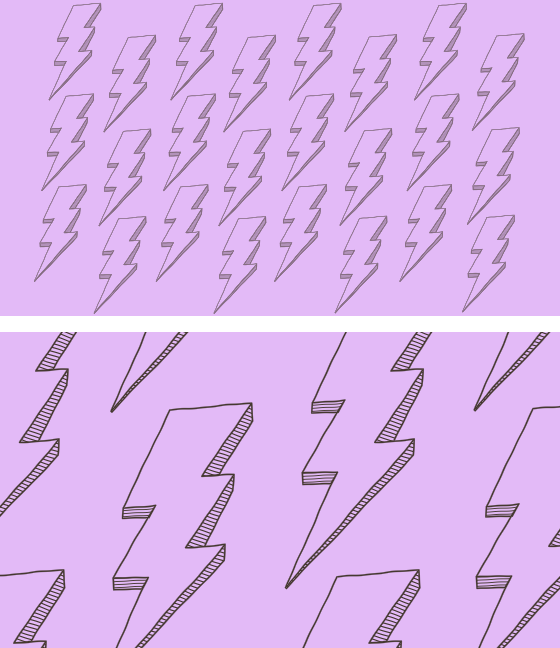
Top, the full canvas; bottom, a detail of the centre.
This pattern is drawn by a Shadertoy shader. Its source:

```glsl
// Staggered rows of finely inked lightning bolts with hatched sides on lilac.

#define UNITS 648.0                      // design units per canvas height
#define PAPER vec3(0.89, 0.73, 0.97)
#define INK vec3(0.27, 0.22, 0.19)
#define COLUMNS 8
#define ROWS 3
#define ROW_STEP 186.0
#define PAIR_STEP 249.8                  // distance between columns of one kind
#define LINE_HALF 0.55
#define HATCH_SHARE 0.31                 // ink share of the hatched sides
#define HATCH_RIGHT 2.7
#define HATCH_LEFT 2.1
#define WOBBLE 0.25

// Front face of a bolt, relative to its lower tip
const vec2 FACE[11] = vec2[11](
    vec2(0, 0), vec2(35, 79), vec2(11, 78), vec2(40, 128),
    vec2(18, 126), vec2(50, 193), vec2(106, 198), vec2(72, 148),
    vec2(94, 149), vec2(61, 99), vec2(88, 101));

float segmentDistance(vec2 p, vec2 a, vec2 b) {
    vec2 e = b - a, q = p - a;
    return length(q - e * clamp(dot(q, e) / dot(e, e), 0.0, 1.0));
}

// Box-filtered coverage of a thin, slightly soft stroke
float strokeCoverage(float d, float px) {
    float h = 0.575 * px;
    return max(min(LINE_HALF, d + h) - max(-LINE_HALF, d - h), 0.0) / (2.0 * h);
}

// Parallel pen strokes, fading to their mean when finer than a pixel
float hatch(float u, float period, float px) {
    float w = px / period;
    float stripe = abs(fract(u / period) - 0.5);
    float ink = clamp((0.5 * HATCH_SHARE - stripe) / w + 0.5, 0.0, 1.0);
    return mix(ink, HATCH_SHARE, smoothstep(0.25, 0.9, w));
}

// Side wall hanging from face edge a-b; returns its hatched ink
float sideWall(vec2 p, int ia, vec2 drop, int ib, vec2 slide, float px, inout float outline) {
    vec2 a = FACE[ia], b = FACE[ib];
    vec2 corner[4] = vec2[4](a, a + drop, b + slide, b);
    float facing = sign(a.x - b.x);
    float inside = 1e3;
    for (int i = 0; i < 4; i++) {
        vec2 s = corner[i], t = corner[(i + 1) % 4];
        vec2 e = t - s, q = p - s;
        inside = min(inside, facing * (e.y * q.x - e.x * q.y) / length(e));
        outline = min(outline, segmentDistance(p, s, t));
    }
    float strokes = facing > 0.0
        ? hatch(p.y + 0.35 * p.x, HATCH_RIGHT, px)
        : hatch(p.y - 0.08 * p.x, HATCH_LEFT, px);
    return strokes * clamp(inside / px + 0.5, 0.0, 1.0);
}

// Ink of one bolt whose tip is at the origin
float bolt(vec2 p, float px) {
    // Slightly unsteady pen
    p += WOBBLE * vec2(sin(p.y * 0.13) + 0.5 * sin(p.y * 0.37 + 1.0),
                       sin(p.x * 0.17 + 2.0) + 0.5 * sin(p.x * 0.41));
    float outline = 1e3;
    for (int i = 0; i < 11; i++)
        outline = min(outline, segmentDistance(p, FACE[i], FACE[(i + 1) % 11]));

    // Three walls on the right, two under the left notches
    float shade = 0.0;
    shade = max(shade, sideWall(p, 6, vec2(0.5, -12), 7, vec2(12, 1), px, outline));
    shade = max(shade, sideWall(p, 8, vec2(-1, -11), 9, vec2(13, 1), px, outline));
    shade = max(shade, sideWall(p, 10, vec2(-1, -11), 0, vec2(0.5, -0.5), px, outline));
    shade = max(shade, sideWall(p, 4, vec2(0, -7), 3, vec2(-4, -8), px, outline));
    shade = max(shade, sideWall(p, 2, vec2(1, -8), 1, vec2(-4, -8), px, outline));
    return mix(shade, 1.0, strokeCoverage(outline, px));
}

// Tip of the bolt in a column and row, with slightly uneven spacing
vec2 boltTip(int column, int row) {
    float k = float(column / 2), r = float(row);
    float bend = k * (k - 1.0) * (3.0 - k);
    if (column % 2 == 0)
        return vec2(100.5 + PAIR_STEP * k - 3.5 * bend - 15.0 * r, 443.5 - ROW_STEP * r);
    float sag = 3.0 * k * (3.0 - k) + 1.75 * bend;
    float lift = 0.5 * k * (k - 1.0) - (row == 1 ? 6.5 : 0.0);
    return vec2(213.0 + (PAIR_STEP + 2.0) * k - sag - 10.0 * r, 378.0 - ROW_STEP * r + lift);
}

void mainImage(out vec4 fragColor, in vec2 fragCoord) {
    float px = UNITS / iResolution.y;
    vec2 p = fragCoord * px;
    float ink = 0.0;
    for (int column = 0; column < COLUMNS; column++) {
        for (int row = 0; row < ROWS; row++) {
            vec2 q = p - boltTip(column, row);
            // Skip bolts that cannot reach this point
            if (all(lessThan(abs(q - vec2(53, 99)), vec2(60, 106))))
                ink = max(ink, bolt(q, px));
        }
    }
    fragColor = vec4(mix(PAPER, INK, ink), 1.0);
}
```
